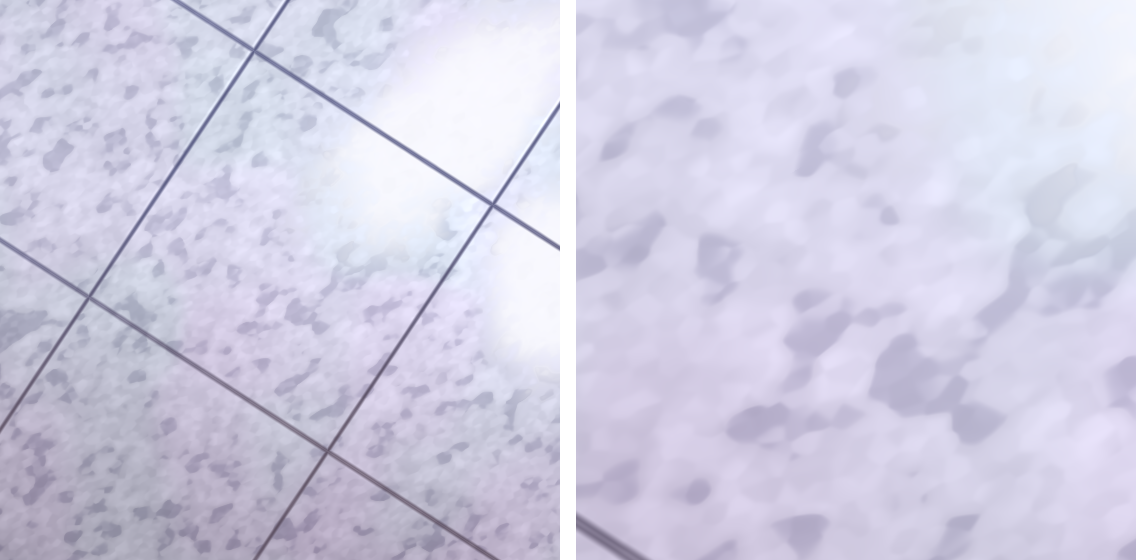
Left: the whole. Right: its middle third, enlarged.
Write a Shadertoy shader that draws this texture.

```glsl
// Glossy pale lilac floor tiles seen at a slant, with thin dark joints.
// A skewed grid gives the joints, smoothed cellular noise the mottling,
// and two soft ellipses the light reflected by the glaze.

vec3 hash3(vec2 cell) {
    vec3 k = vec3(dot(cell, vec2(127.1, 311.7)),
                  dot(cell, vec2(269.5, 183.3)),
                  dot(cell, vec2(419.2, 371.9)));
    return fract(sin(k) * 43758.55);
}

// Random cell values blended by distance to scattered points, about -0.5 to 0.5
float softCells(vec2 q) {
    vec2 home = floor(q);
    float sum = 0.0, total = 0.0;
    for (int y = -1; y <= 1; y++)
    for (int x = -1; x <= 1; x++) {
        vec2 cell = home + vec2(x, y);
        vec3 rnd = hash3(cell);
        vec2 d = cell + rnd.xy - q;
        float weight = exp(-6.0 * dot(d, d));
        sum += weight * rnd.z;
        total += weight;
    }
    return sum / total - 0.5;
}

// Soft-edged ellipse whose long axis follows the unit vector axis
float glareSpot(vec2 d, vec2 axis, vec2 radii, float ragged) {
    vec2 e = vec2(dot(d, axis), dot(d, vec2(axis.y, -axis.x))) / radii;
    return smoothstep(1.4, 0.55, length(e) + ragged);
}

void mainImage(out vec4 fragColor, in vec2 fragCoord) {
    vec2 p = fragCoord / iResolution.xy;
    float pixel = 1.0 / min(iResolution.x, iResolution.y);

    // Skewed tile coordinates: one unit per tile, joints at whole numbers
    vec2 d = p - vec2(0.159, 0.469);
    vec2 tile = vec2(dot(d, vec2(1.638, -1.098)), dot(d, vec2(1.024, 1.586)));
    vec2 offset = (tile - round(tile)) / vec2(1.972, 1.888);
    vec3 tileRnd = hash3(floor(tile) + 7.0);

    // Mottling at several sizes, slightly stretched along the slant
    vec2 grain = vec2(p.x * 0.85 + p.y * 0.5, p.y * 0.85 - p.x * 0.5) * vec2(0.8, 1.15);
    float broad = softCells(grain * 13.0);
    float medium = softCells(grain * 42.0 + 17.0);
    float fine = softCells(grain * 95.0 + 41.0);
    float tint = softCells(p * 6.0 + 3.0);

    // Base shade, from mauve grey below to pale blue above
    float light = smoothstep(-0.1, 0.82, p.y + 0.27 * p.x);
    vec3 color = mix(vec3(0.655, 0.62, 0.70), vec3(0.845, 0.85, 0.925), light);
    color -= 0.035 * smoothstep(0.75, 0.0, length(p - vec2(0.0, 1.0)));
    color += 0.035 * broad + 0.075 * medium + 0.055 * fine + 0.012 * (tileRnd.x - 0.5);
    color += tint * vec3(0.035, -0.02, 0.02);
    color -= vec3(0.07, 0.07, 0.055) * smoothstep(0.16, 0.4, -medium - 0.3 * fine);

    // Reflected light, with a wide halo and edges broken by the surface
    float ragged = 0.35 * broad + 0.35 * medium + 0.25 * fine;
    float glare = max(
        glareSpot(p - vec2(0.81, 0.785), vec2(0.77, 0.638), vec2(0.27, 0.125), ragged),
        glareSpot(p - vec2(0.99, 0.49), vec2(0.0, 1.0), vec2(0.16, 0.115), ragged));
    vec2 halo = (p - vec2(0.87, 0.67)) / vec2(0.33, 0.30);
    color += vec3(0.045, 0.05, 0.055) * exp(-dot(halo, halo));
    color = mix(color, vec3(0.98, 0.98, 1.0), 0.92 * glare);

    // Pale tile edge beside the upper part of the steep joints
    float edge = smoothstep(0.004, 0.0, abs(offset.x + 0.0065));
    color += 0.07 * edge * smoothstep(0.45, 0.85, p.y);

    // Joints: bluer and crisper above, browner and more worn below
    vec2 halfWidth = vec2(0.0032, 0.0039) + 0.0007 * medium;
    vec2 soft = vec2(0.0018, 0.0022) + 0.5 * pixel;
    vec2 joint = 1.0 - smoothstep(halfWidth - soft, halfWidth + soft, abs(offset));
    vec3 jointColor = mix(vec3(0.39, 0.34, 0.41), vec3(0.36, 0.37, 0.53),
                          smoothstep(0.15, 0.75, p.y));
    jointColor += 0.08 * medium + 0.06 * smoothstep(0.002, 0.0, abs(offset.y));
    float cover = max(joint.x, joint.y * mix(0.84, 0.98, smoothstep(0.2, 0.9, p.x)));
    color = mix(color, jointColor, 0.92 * cover);

    fragColor = vec4(clamp(color, 0.0, 1.0), 1.0);
}
```
